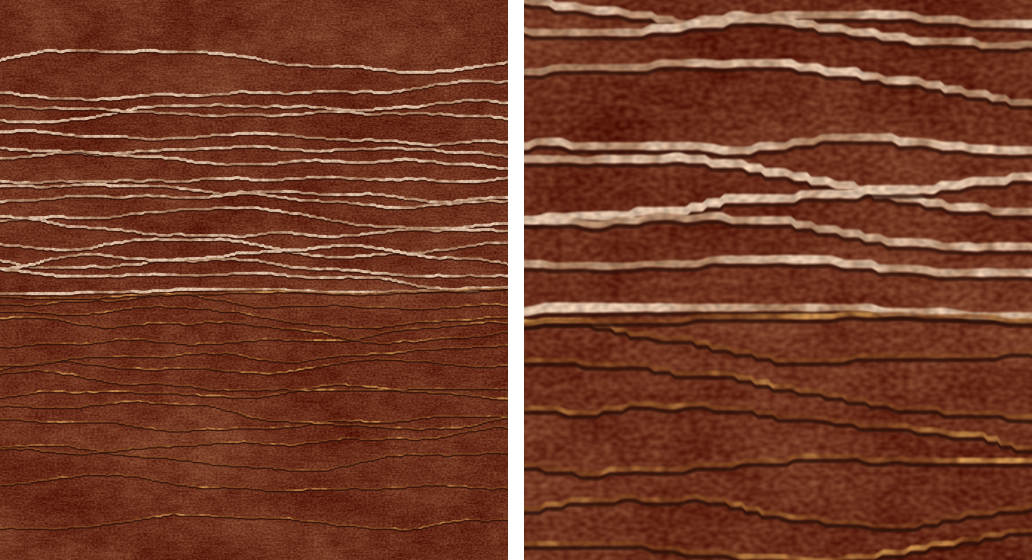
Left: the whole. Right: its middle third, enlarged.
Give the GLSL for this texture, as a Shadertoy shader.

```glsl
// Rust-red woven rug crossed by wandering cream cords above and thin gold cords below.

vec2 gradient(vec2 cell) {
    vec3 h = fract(cell.xyx * vec3(0.1031, 0.1030, 0.0973));
    h += dot(h, h.yzx + 33.33);
    float angle = 6.2832 * fract((h.x + h.y) * h.z);
    return vec2(cos(angle), sin(angle));
}

float noise(vec2 p) {
    vec2 cell = floor(p), f = p - cell;
    vec2 u = f * f * f * (f * (f * 6.0 - 15.0) + 10.0);
    float a = dot(gradient(cell), f);
    float b = dot(gradient(cell + vec2(1, 0)), f - vec2(1, 0));
    float c = dot(gradient(cell + vec2(0, 1)), f - vec2(0, 1));
    float d = dot(gradient(cell + vec2(1, 1)), f - vec2(1, 1));
    return mix(mix(a, b, u.x), mix(c, d, u.x), u.y);
}

// Snaps a height to rows of knots, with short ramps between the rows
float knotRow(float y) {
    float row = y / 0.0026;
    return 0.0026 * (floor(row) + smoothstep(0.3, 0.7, fract(row)));
}

float stroke(float d, float halfWidth, float blur) {
    return 1.0 - smoothstep(halfWidth - blur, halfWidth + blur, abs(d));
}

void mainImage(out vec4 fragColor, in vec2 fragCoord) {
    vec2 p = fragCoord / iResolution.y;
    float blur = max(0.7 / iResolution.y, 0.0011);

    // Pile: fine grain, horizontal fibres and worn patches
    float grain = noise(p * vec2(237.0, 331.0)) + 0.7 * noise(p * vec2(171.0, 263.0) + 40.3);
    float fibre = noise(p * vec2(28.0, 190.0) + 7.7);
    float wear = noise(p * vec2(4.0, 7.0) + 3.1) + 0.8 * noise(p * vec2(13.0, 19.0) + 11.4)
               + 0.6 * noise(p * vec2(38.0, 52.0) + 23.9);
    float shade = 0.33 + 1.25 * grain + 0.6 * fibre + 1.0 * wear;
    vec3 color = vec3(0.40, 0.16, 0.09) + shade * vec3(0.078, 0.080, 0.062);

    // Cords: 17 cream ones crowding downward, then 15 gold ones crowding upward
    for (int i = 0; i < 32; i++) {
        bool cream = i < 17;
        float id = float(i);
        float crowd = cream ? id / 16.0 : (id - 17.0) / 14.0;
        float level = cream ? 0.887 - 0.403 * pow(crowd, 0.8)
                            : 0.069 + 0.408 * pow(crowd, 0.7);

        // Slow wander plus small kinks, calmer near the cream-gold border
        float calm = 1.0 - 0.6 * smoothstep(0.9, 1.0, crowd);
        float wander = 0.050 * noise(vec2(p.x * 2.3 + id * 5.17, id * 3.37 + 0.4))
                     + 0.014 * noise(vec2(p.x * 7.0 + id * 2.71, id * 1.73 + 0.3))
                     + 0.003 * noise(vec2(p.x * 34.0, id * 4.19 + 0.6));
        float d = p.y - knotRow(level + calm * wander);

        float tone = noise(vec2(p.x * 11.0 + id * 3.3, id * 2.31 + 0.5))
                   + 0.6 * noise(vec2(p.x * 75.0, id * 6.13 + 0.4));
        float halfWidth = (cream ? 0.0023 : 0.0013) * (1.0 + 0.4 * tone);

        // Carved groove under the cord, then the cord itself
        float groove = stroke(d + halfWidth + 0.0014, 0.0013, blur);
        color = mix(color, vec3(0.17, 0.06, 0.03), groove * (cream ? 0.75 : 0.8));

        vec3 yarn = cream
            ? mix(vec3(0.66, 0.50, 0.38), vec3(0.87, 0.76, 0.66), smoothstep(-0.4, 0.35, tone))
            : mix(vec3(0.50, 0.28, 0.12), vec3(0.78, 0.56, 0.30), smoothstep(0.0, 0.6, tone));
        yarn *= 1.0 + 0.2 * grain;
        float cover = stroke(d, halfWidth, blur);
        color = mix(color, yarn, cover * (cream ? 0.97 : 0.75 + 0.4 * clamp(tone, -0.6, 0.5)));
    }

    fragColor = vec4(clamp(color, 0.0, 1.0), 1.0);
}
```
